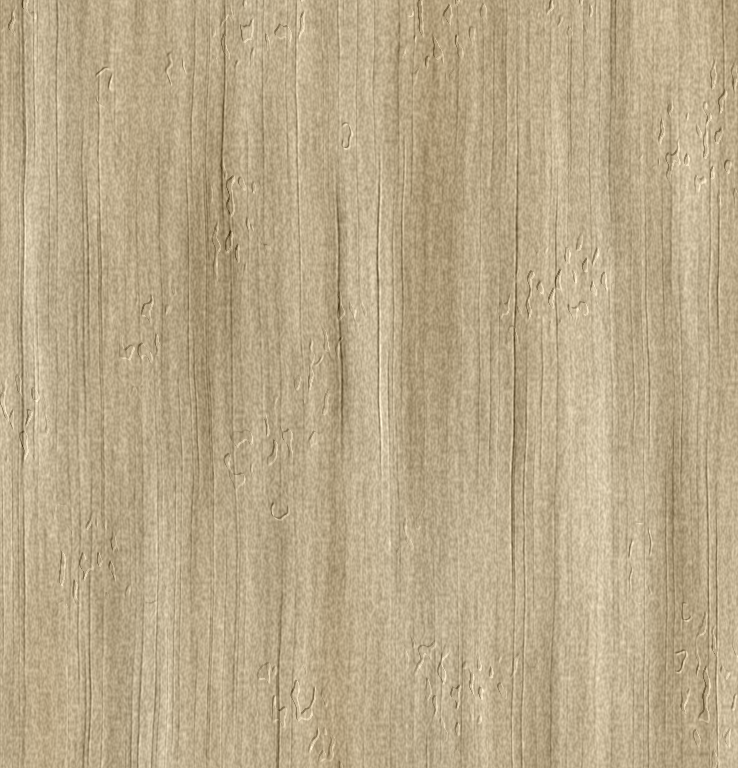
Give the GLSL for this texture, as a Shadertoy shader.

```glsl
// Weathered pale timber with vertical grain: broad tonal streaks, fine fibres,
// thin wandering grooves with lit edges, and embossed chips and knot outlines.
// All is built from gradient noise and gaussian lines in units of canvas height.

#define BASE_COLOR vec3(0.738, 0.671, 0.547)
#define WARM_TINT vec3(0.011, 0.0, -0.013)
#define STREAK_GAIN 0.125
#define FIBRE_GAIN 0.075
#define GRAIN_GAIN 0.125
#define GROOVE_DENSITY 100.0
#define GROOVE_WIDTH 0.0010
#define GROOVE_GAIN 0.30
#define SEAM_DENSITY 11.0
#define SEAM_GAIN 0.19
#define RELIEF_GAIN 0.24
#define KNOT_COUNT 9

vec2 hash2(vec2 p) {
    vec3 q = fract(p.xyx * vec3(0.1031, 0.1030, 0.0973));
    q += dot(q, q.yzx + 33.33);
    return fract((q.xx + q.yz) * q.zy);
}

vec2 gradientAt(vec2 cell) {
    float angle = 6.2832 * hash2(cell + 200.0).x;
    return vec2(cos(angle), sin(angle));
}

// Gradient noise, roughly -0.7 to 0.7
float gnoise(vec2 p) {
    vec2 i = floor(p), f = p - i;
    vec2 u = f * f * f * (f * (f * 6.0 - 15.0) + 10.0);
    vec2 x = vec2(1.0, 0.0), y = vec2(0.0, 1.0);
    float low = mix(dot(gradientAt(i), f), dot(gradientAt(i + x), f - x), u.x);
    float high = mix(dot(gradientAt(i + y), f - y), dot(gradientAt(i + 1.0), f - 1.0), u.x);
    return mix(low, high, u.y);
}

float bell(float d, float width) {
    return exp(-d * d / (width * width));
}

// Scattered vertical lines: a dark core beside a fainter lit edge
float grooves(vec2 p, float density, float width, float seed) {
    float sum = 0.0;
    float home = floor(p.x * density);
    for (int i = -1; i <= 1; i++) {
        float id = home + float(i);
        vec2 rnd = hash2(vec2(id, seed));
        float d = p.x - (id + rnd.x) / density;
        float gate = smoothstep(-0.12, 0.12, gnoise(vec2(id * 3.73 + seed, p.y * 2.6)));
        float w = width * mix(0.8, 1.3, rnd.y);
        float side = rnd.x < 0.7 ? 1.0 : -1.0;
        float core = bell(d, w) - 0.5 * bell(d - side * 1.9 * w, w);
        sum += core * gate * mix(0.3, 1.0, rnd.y * rnd.y);
    }
    return sum;
}

// Height of chipped patches and broken oval knot rims
float reliefHeight(vec2 p) {
    vec2 wobble = 0.005 * vec2(gnoise(p * 60.0), gnoise(p * 53.0 + 17.0));
    vec2 c = p + wobble;
    float patches = smoothstep(0.14, 0.36, gnoise(p * vec2(8.0, 5.5) + 47.0));
    float chips = smoothstep(0.2, 0.3, gnoise(c * vec2(105.0, 36.0)));
    float height = chips * patches;
    for (int i = 0; i < KNOT_COUNT; i++) {
        vec2 rnd = hash2(vec2(float(i), 71.0));
        vec2 shape = hash2(vec2(float(i), 93.0));
        vec2 q = p - rnd * vec2(iResolution.x / iResolution.y, 1.0) + 1.5 * wobble;
        float radius = mix(0.004, 0.012, shape.x);
        q.y -= clamp(q.y, 0.0, 0.08 * shape.y);
        float rim = bell(length(q) - radius, 0.0014);
        height += rim * smoothstep(-0.1, 0.2, gnoise(p * 40.0 + float(i)));
    }
    return height;
}

void mainImage(out vec4 fragColor, in vec2 fragCoord) {
    vec2 p = fragCoord / iResolution.y;
    float lineWidth = max(GROOVE_WIDTH, 0.55 / iResolution.y);

    // Slow sideways drift of the grain
    vec2 g = p;
    g.x += 0.012 * gnoise(p * vec2(5.0, 1.6)) + 0.004 * gnoise(p * vec2(18.0, 7.0))
         + 0.0012 * gnoise(p * vec2(45.0, 22.0));

    // Broad streaks and fine fibres
    float streak = 0.5 * gnoise(g * vec2(4.3, 1.3) + 5.0)
                 + 0.95 * gnoise(g * vec2(12.0, 1.0) + 12.0)
                 + 0.65 * gnoise(g * vec2(29.0, 2.2) + 40.0);
    float fibre = gnoise(g * vec2(115.0, 5.5)) + 0.7 * gnoise(g * vec2(210.0, 18.0));

    // Short sharp flecks of surface grain
    float grain = gnoise(g * vec2(337.0, 193.0)) + 0.6 * gnoise(g * vec2(231.0, 83.0) + 9.0)
                + 0.25 * gnoise(p * vec2(120.0, 65.0));

    // Clustered grooves and a few deep seams with soft shadow
    float cluster = mix(0.3, 1.0, smoothstep(-0.2, 0.2, gnoise(g * vec2(13.0, 1.4) + 63.0)));
    float lines = cluster * grooves(g, GROOVE_DENSITY, lineWidth, 3.0);
    float seams = 1.3 * grooves(g, SEAM_DENSITY, lineWidth * 1.2, 19.0)
                + 0.45 * grooves(g, SEAM_DENSITY, 0.009, 19.0);

    // Relief lit from the lower right, shadows stronger than highlights
    vec2 e = vec2(0.0009, -0.0009);
    float relief = reliefHeight(p + e) - reliefHeight(p - e);

    float tone = STREAK_GAIN * streak + FIBRE_GAIN * fibre + GRAIN_GAIN * grain
               - GROOVE_GAIN * lines - SEAM_GAIN * seams
               - RELIEF_GAIN * clamp(relief, -0.6, 1.3);
    float warmth = gnoise(g * vec2(8.0, 1.5) + 88.0) - 0.6 * streak;
    vec3 color = BASE_COLOR + tone + WARM_TINT * warmth;
    fragColor = vec4(clamp(color, 0.0, 1.0), 1.0);
}
```
